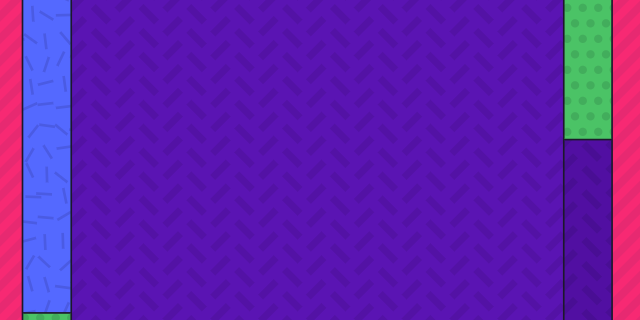
Reproduce this background procedurally as a WebGL 1 fragment shader.

```glsl
precision highp float;
// A flat violet stage with a herringbone of dashes, framed by patterned side
// panels (confetti, dots, herringbone) and diagonally striped outer margins.
// Every pattern is a folded lattice of distance functions on a 768 x 384 design grid.
uniform vec2 u_resolution;

const vec2 DESIGN = vec2(768.0, 384.0);
const vec3 VIOLET = vec3(0.353, 0.078, 0.702);
const vec3 VIOLET_BAR = vec3(0.326, 0.070, 0.648);
const vec3 PLUM = vec3(0.318, 0.060, 0.635);
const vec3 PLUM_BAR = vec3(0.285, 0.055, 0.580);
const vec3 PINK = vec3(0.970, 0.160, 0.450);
const vec3 PINK_STRIPE = vec3(0.905, 0.160, 0.445);
const vec3 BLUE = vec3(0.330, 0.410, 1.000);
const vec3 BLUE_DASH = vec3(0.290, 0.355, 0.890);
const vec3 GREEN = vec3(0.295, 0.765, 0.400);
const vec3 GREEN_DOT = vec3(0.260, 0.680, 0.360);
const vec3 INK = vec3(0.110, 0.095, 0.170);

// Panel edges on the design grid
const float OUTER_LEFT = 27.0;
const float INNER_LEFT = 85.5;
const float INNER_RIGHT = 676.5;
const float OUTER_RIGHT = 734.5;
const float LEFT_SPLIT = 8.5;
const float RIGHT_SPLIT = 216.5;

// Coverage of a shape from its signed distance; aa is one pixel wide
float cover(float d, float aa) {
  return clamp(0.5 - d / aa, 0.0, 1.0);
}

// Offset from the nearest point of a rectangular lattice
vec2 fold(vec2 p, vec2 cell) {
  return mod(p + 0.5 * cell, cell) - 0.5 * cell;
}

float box(vec2 p, vec2 halfSize) {
  vec2 d = abs(p) - halfSize;
  return length(max(d, 0.0)) + min(max(d.x, d.y), 0.0);
}

vec2 hash2(vec2 p) {
  vec2 h = vec2(dot(p, vec2(127.1, 311.7)), dot(p, vec2(269.5, 183.3)));
  return fract(sin(h) * 4375.85);
}

// Columns of falling and rising bars, staggered by half a cell
float herringbone(vec2 p) {
  vec2 cell = vec2(57.4, 28.7);
  vec2 halfBar = vec2(13.2, 4.2);
  vec2 a = fold(p, cell);
  vec2 b = fold(p - 0.5 * cell, cell);
  float falling = box(vec2(a.x - a.y, a.x + a.y) * 0.7071, halfBar);
  float rising = box(vec2(b.x + b.y, b.x - b.y) * 0.7071, halfBar);
  return min(falling, rising);
}

// Two interleaved lattices of discs
float dots(vec2 p) {
  vec2 cell = vec2(18.6, 37.2);
  float d = min(length(fold(p, cell)), length(fold(p - 0.5 * cell, cell)));
  return d - 5.0;
}

// Rising diagonal stripes of equal width
float stripes(vec2 p, float period) {
  float s = fract((p.x - p.y) / period);
  return (abs(s - 0.5) - 0.25) * period * 0.7071;
}

// One jittered, randomly turned dash per cell
float confetti(vec2 p) {
  vec2 cell = vec2(19.5, 27.0);
  vec2 base = floor(p / cell);
  float d = 100.0;
  for (int j = -1; j <= 1; j++) {
    for (int i = -1; i <= 1; i++) {
      vec2 id = base + vec2(float(i), float(j));
      vec2 rnd = hash2(id);
      vec2 q = p - (id + 0.5 + 0.35 * (rnd - 0.5)) * cell;
      float angle = 3.1416 * hash2(id + 17.0).x;
      vec2 dir = vec2(cos(angle), sin(angle));
      vec2 local = vec2(dot(q, dir), dir.x * q.y - dir.y * q.x);
      d = min(d, box(local, vec2(9.5, 1.6)));
    }
  }
  return d;
}

void main() {
  vec2 p = gl_FragCoord.xy / u_resolution * DESIGN;
  float aa = DESIGN.y / u_resolution.y;

  // Patterned fills
  vec3 stage = mix(VIOLET, VIOLET_BAR, cover(herringbone(p - vec2(293.3, 194.7)), aa));
  vec3 plum = mix(PLUM, PLUM_BAR, cover(herringbone(p - vec2(710.0, 202.0)), aa));
  vec3 green = mix(GREEN, GREEN_DOT, cover(dots(p - vec2(690.0, 356.0)), aa));
  vec3 blue = mix(BLUE, BLUE_DASH, cover(confetti(p - vec2(OUTER_LEFT, 0.0)), aa));
  vec3 pink = mix(PINK, PINK_STRIPE, cover(stripes(p, 27.0), aa));

  // Panels from the centre outwards
  vec3 leftPanel = mix(green, blue, step(LEFT_SPLIT, p.y));
  vec3 rightPanel = mix(plum, green, step(RIGHT_SPLIT, p.y));
  vec3 col = mix(leftPanel, stage, step(INNER_LEFT, p.x));
  col = mix(col, rightPanel, step(INNER_RIGHT, p.x));
  float margin = max(OUTER_LEFT - p.x, p.x - OUTER_RIGHT);
  col = mix(col, pink, step(0.0, margin));

  // Ink outlines: vertical rules, then the split of each side panel
  float rule = min(abs(margin), min(abs(p.x - INNER_LEFT), abs(p.x - INNER_RIGHT)));
  float leftRule = max(abs(p.y - LEFT_SPLIT), max(OUTER_LEFT - p.x, p.x - INNER_LEFT));
  float rightRule = max(abs(p.y - RIGHT_SPLIT), max(INNER_RIGHT - p.x, p.x - OUTER_RIGHT));
  rule = min(rule, min(leftRule, rightRule));
  col = mix(col, INK, cover(rule - 1.0, aa));

  gl_FragColor = vec4(col, 1.0);
}
```
